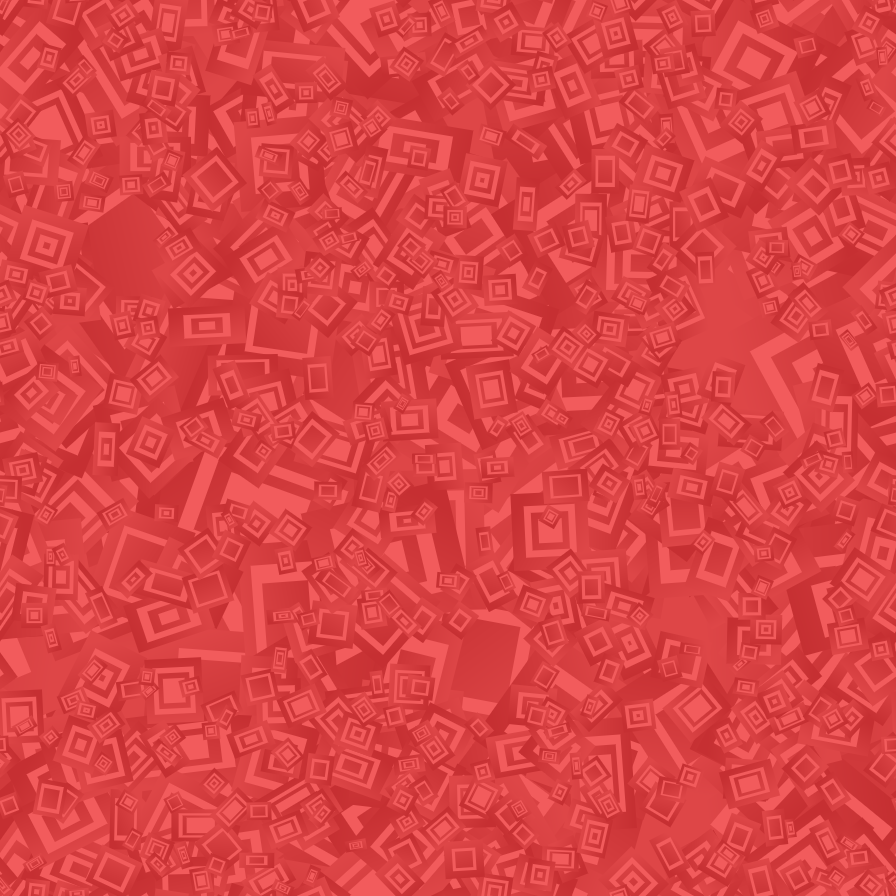
Write a WebGL 1 fragment shader that draws this pattern.

```glsl
precision highp float;
// Tiling heap of rotated rectangles with concentric light and shaded frames.

uniform vec2 u_resolution;

#define LAYERS 18
#define LARGEST 0.125     // half size of the bottom rectangles
#define SHRINK 0.87       // size ratio from one layer to the next
#define THINNING 1.25     // how fast small rectangles become sparse
#define MAX_EDGES 4       // frame edges inside a rectangle
#define DARK vec3(0.775, 0.185, 0.195)
#define MID vec3(0.870, 0.275, 0.280)
#define LIGHT vec3(0.948, 0.358, 0.362)

float hash(vec3 p) {
    return fract(sin(dot(p, vec3(127.1, 311.7, 74.7))) * 43758.5453);
}

vec4 hash4(vec3 p) {
    return vec4(hash(p), hash(p + 0.31), hash(p + 0.57), hash(p + 0.83));
}

vec2 rotate(vec2 p, float angle) {
    float c = cos(angle), s = sin(angle);
    return vec2(c * p.x + s * p.y, c * p.y - s * p.x);
}

// Antialiased coverage of a centred box.
float boxCover(vec2 p, vec2 halfSize, float pixel) {
    vec2 d = abs(p) - halfSize;
    return clamp(0.5 - max(d.x, d.y) / pixel, 0.0, 1.0);
}

// Shaded body with nested frames that alternate light and shaded.
vec3 frames(vec2 p, vec2 halfSize, vec4 rnd, float pixel) {
    vec2 q = rotate(p / halfSize, rnd.x * 6.2832);
    vec3 shade = mix(DARK, MID, clamp(0.5 + 0.48 * q.x, 0.0, 1.0));
    vec3 color = shade;
    float edge = mix(0.60, 0.76, rnd.y);
    float stepSize = mix(0.13, 0.25, rnd.z);
    float count = 2.0 + floor(rnd.w * 3.0);
    for (int k = 0; k < MAX_EDGES; k++) {
        if (float(k) >= count || edge < 0.06) break;
        vec3 fill = mod(float(k), 2.0) < 0.5 ? LIGHT : shade;
        color = mix(color, fill, boxCover(p, halfSize * edge, pixel));
        edge -= stepSize;
    }
    return color;
}

// Paints one layer of scattered rectangles on a wrapping grid.
vec3 paintLayer(vec3 color, vec2 uv, float size, float layer, float pixel) {
    float cells = floor(0.5 / size);
    float presence = pow(size / LARGEST, THINNING);
    vec2 home = floor(uv * cells);
    for (int j = -1; j <= 1; j++) {
        for (int i = -1; i <= 1; i++) {
            vec2 cell = home + vec2(float(i), float(j));
            vec3 id = vec3(mod(cell, cells), layer * 7.0);
            vec4 place = hash4(id + 1.13);
            if (place.w > presence) continue;
            vec4 form = hash4(id + 2.37);
            vec2 p = rotate(uv - (cell + place.xy) / cells, place.z * 6.2832);
            vec2 halfSize = size * vec2(mix(0.45, 1.05, form.x), mix(0.8, 1.15, form.y));
            float cover = boxCover(p, halfSize, pixel);
            if (cover > 0.0) {
                vec3 body = frames(p, halfSize, hash4(id + 3.71), pixel);
                color = mix(color, body, cover);
            }
        }
    }
    return color;
}

void main() {
    vec2 uv = gl_FragCoord.xy / u_resolution;
    float pixel = 1.0 / min(u_resolution.x, u_resolution.y);
    vec3 color = MID;
    float size = LARGEST;
    for (int n = 0; n < LAYERS; n++) {
        color = paintLayer(color, uv, size, float(n), pixel);
        size *= SHRINK;
    }
    gl_FragColor = vec4(color, 1.0);
}
```
